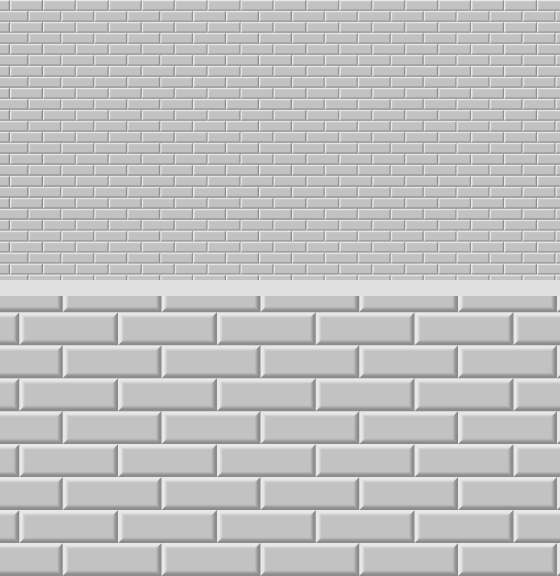
Top: the whole. Bottom: its middle third, enlarged.
This texture is drawn by a WebGL 2 fragment shader. Its source:

```glsl
#version 300 es
precision highp float;
// Grey bevelled wall tiles in a running bond, lit from the upper left.
// Each tile is a repeated cell; the distance to its nearest edge picks a
// light (left, top) or dark (right, bottom) mitred bevel around a flat face.

uniform vec2 u_resolution;
out vec4 outColor;

// Lengths are in canvas heights, measured from the upper left corner.
const vec2 TILE_SIZE = vec2(2.0 / 17.0, 0.03925);
const vec2 FIRST_CORNER = vec2(0.0355, -0.0006);
const float ROW_SHIFT = 0.56;       // odd-row offset, in tile widths

// Each bevel keeps its edge tone up to x, then fades into the face until y.
const vec2 LIGHT_BEVEL = vec2(0.0025, 0.0075);
const vec2 DARK_BEVEL = vec2(0.0015, 0.0075);

const vec3 FACE_COLOR = vec3(0.762);
const vec3 LIGHT_COLOR = vec3(0.91);
const vec3 DARK_COLOR = vec3(0.55);

const int SAMPLES = 4;              // per axis, for smooth edges

vec3 tileColor(vec2 point) {
    // Running bond: shift every second row, then wrap into one tile
    vec2 grid = (point - FIRST_CORNER) / TILE_SIZE;
    grid.x -= ROW_SHIFT * mod(floor(grid.y), 2.0);
    vec2 fromUpperLeft = fract(grid) * TILE_SIZE;
    vec2 fromLowerRight = TILE_SIZE - fromUpperLeft;

    // Nearest lit and shaded edges; their meeting lines form the mitres
    float lit = min(fromUpperLeft.x, fromUpperLeft.y);
    float shaded = min(fromLowerRight.x, fromLowerRight.y);
    return lit < shaded
        ? mix(LIGHT_COLOR, FACE_COLOR, smoothstep(LIGHT_BEVEL.x, LIGHT_BEVEL.y, lit))
        : mix(DARK_COLOR, FACE_COLOR, smoothstep(DARK_BEVEL.x, DARK_BEVEL.y, shaded));
}

void main() {
    vec3 sum = vec3(0.0);
    // Average a regular grid of samples inside the pixel
    for (int j = 0; j < SAMPLES; j++) {
        for (int i = 0; i < SAMPLES; i++) {
            vec2 offset = (vec2(i, j) + 0.5) / float(SAMPLES) - 0.5;
            vec2 point = (gl_FragCoord.xy + offset) / u_resolution.y;
            sum += tileColor(vec2(point.x, 1.0 - point.y));
        }
    }
    outColor = vec4(sum / float(SAMPLES * SAMPLES), 1.0);
}
```
